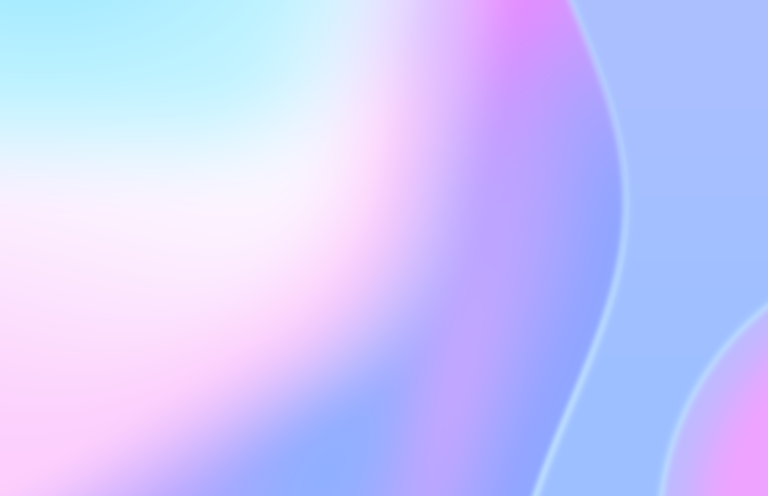
Write a Shadertoy shader that draws this background.

```glsl
const float CANVAS_RATIO = 1.5515;

const vec3 WHITE    = vec3(0.99, 0.97, 1.00);
const vec3 PINK     = vec3(0.99, 0.81, 0.99);
const vec3 ICE      = vec3(0.78, 0.96, 1.00);
const vec3 CYAN     = vec3(0.62, 0.91, 1.00);
const vec3 LAVENDER = vec3(0.88, 0.80, 1.00);
const vec3 VIOLET   = vec3(0.74, 0.64, 1.00);
const vec3 ORCHID   = vec3(0.80, 0.65, 1.00);
const vec3 MAGENTA  = vec3(0.90, 0.55, 1.00);
const vec3 BLUE     = vec3(0.56, 0.69, 1.00);
const vec3 EDGE_BLUE = vec3(0.54, 0.65, 1.00);
const vec3 RIM      = vec3(0.73, 0.86, 1.00);

// Falls from 1 at zero to 0 over the given width
float bell(float x, float width) {
    float t = x / width;
    return exp(-t * t);
}

// Soft elliptical spot, its long axis turned by tilt
float glow(vec2 p, vec2 center, vec2 radius, float tilt) {
    vec2 axis = vec2(cos(tilt), sin(tilt));
    vec2 offset = p - center;
    vec2 local = vec2(dot(offset, axis), dot(offset, vec2(-axis.y, axis.x))) / radius;
    return exp(-dot(local, local));
}

float smoothMax(float a, float b, float blend) {
    float h = max(blend - abs(a - b), 0.0) / blend;
    return max(a, b) + 0.25 * h * h * blend;
}

// Signed distance to the right side of the wave, negative inside
float waveDistance(vec2 p) {
    float rise = p.y - 0.59;
    float bulge = 0.279 * bell(rise, 0.574);
    float slope = -2.0 * rise / 0.329 * bulge;
    return (p.x - 0.987 - bulge) / sqrt(1.0 + slope * slope);
}

// Signed distance to the rounded fold between pale and violet areas
float foldDistance(vec2 p) {
    float lower = dot(p - vec2(0.20, 0.01), vec2(0.515, -0.857));
    float side = dot(p - vec2(0.92, 1.00), vec2(0.984, -0.179));
    return smoothMax(lower, side, 0.18);
}

// Cyan, white and pink inside of the fold
vec3 paleColor(vec2 p, float fold) {
    vec3 color = mix(PINK, WHITE, smoothstep(0.0, 0.85, p.y + 0.25 * p.x));
    float sky = smoothstep(0.55, 0.87, p.y);
    sky *= 1.0 - smoothstep(0.40, 0.85, p.x - 0.45 * (p.y - 0.8));
    color = mix(color, ICE, sky);
    color = mix(color, CYAN, 0.85 * glow(p, vec2(0.08, 1.08), vec2(0.42, 0.22), 0.0));
    vec3 ridge = mix(PINK, LAVENDER, smoothstep(0.70, 1.0, p.y));
    return mix(color, ridge, 0.9 * bell(fold + 0.04, 0.13));
}

// Violet, blue and magenta outside of the fold
vec3 deepColor(vec2 p, float depth) {
    vec3 color = VIOLET;
    color = mix(color, BLUE, 0.95 * glow(p, vec2(0.66, 0.04), vec2(0.42, 0.21), 0.95));
    color = mix(color, ORCHID, 0.85 * glow(p, vec2(0.93, 0.18), vec2(0.38, 0.10), 1.35));
    color = mix(color, MAGENTA, glow(p, vec2(1.02, 1.04), vec2(0.20, 0.26), 0.0));
    float edgeTint = 1.0 - smoothstep(0.50, 1.05, p.y);
    return mix(color, EDGE_BLUE, 0.9 * edgeTint * bell(depth, 0.15));
}

vec3 waveColor(vec2 p, float depth) {
    float fold = foldDistance(p);
    return mix(paleColor(p, fold), deepColor(p, depth), smoothstep(-0.12, 0.15, fold));
}

vec3 orbColor(float depth) {
    return mix(vec3(0.74, 0.73, 1.0), vec3(0.93, 0.64, 1.0), smoothstep(0.0, 0.15, depth));
}

// Lays a filled shape with a bright rim over the color below it
vec3 layShape(vec3 below, vec3 fill, float dist, float rimStrength, float softness) {
    vec3 color = mix(below, fill, 1.0 - smoothstep(-softness, softness, dist));
    return mix(color, RIM, rimStrength * bell(dist + 0.002, 0.009));
}

void mainImage(out vec4 fragColor, in vec2 fragCoord) {
    vec2 p = fragCoord / iResolution.xy * vec2(CANVAS_RATIO, 1.0);
    float softness = max(1.0 / iResolution.y, 0.003);

    // Backdrop
    vec3 color = mix(vec3(0.62, 0.75, 1.0), vec3(0.67, 0.75, 1.0), smoothstep(0.2, 1.0, p.y));

    // Wave
    float wave = waveDistance(p);
    float waveRim = mix(0.95, 0.55, smoothstep(0.1, 0.9, p.y));
    color = layShape(color, waveColor(p, -wave), wave, waveRim, softness);

    // Orb in the lower right corner
    float orb = length(p - vec2(1.907, -0.069)) - 0.577;
    color = layShape(color, orbColor(-orb), orb, 0.75, softness);

    fragColor = vec4(color, 1.0);
}
```
